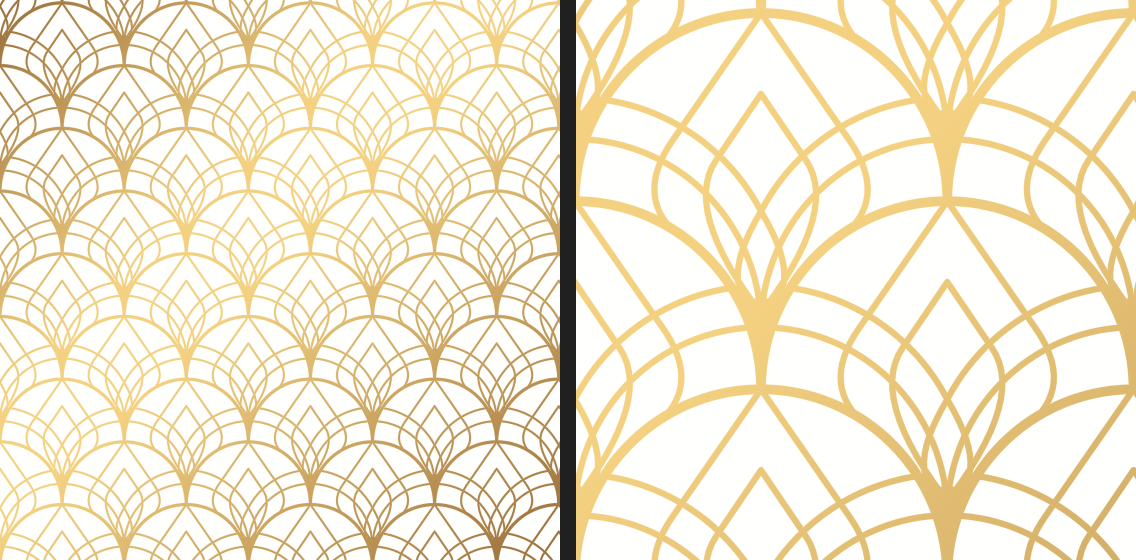
Left: the whole. Right: its middle third, enlarged.
Give the GLSL for this pattern, as a three.js fragment shader.

```glsl
// Art deco fans: interlocking gold arches, each holding a lotus of fine lines.
// Half-dropped columns give two candidate cells per point; each cell is mirrored
// about its stem and drawn from circles, segments and sampled Bezier curves.

varying vec2 vUv;

const vec2 GRID = vec2(9.02, 8.93);   // half repeats across and row steps up
const float ROW_OFFSET = 0.884;       // height of the lowest row of stem bases
const float ARCH_WIDTH = 0.052;
const float LINE_WIDTH = 0.034;
const vec3 PAPER = vec3(1.0, 1.0, 0.995);
const vec3 BRIGHT_GOLD = vec3(0.955, 0.82, 0.505);
const vec3 DARK_GOLD = vec3(0.60, 0.43, 0.225);

float segmentDistance(vec2 p, vec2 a, vec2 b) {
  vec2 ab = b - a;
  float t = clamp(dot(p - a, ab) / dot(ab, ab), 0.0, 1.0);
  return length(p - a - ab * t);
}

float circleDistance(vec2 p, vec2 center, float radius) {
  return abs(length(p - center) - radius);
}

float bezierDistance(vec2 p, vec2 a, vec2 control, vec2 b) {
  float d = 10.0;
  vec2 previous = a;
  for (int i = 1; i <= 14; i++) {
    float t = float(i) / 14.0;
    vec2 next = mix(mix(a, control, t), mix(control, b, t), t);
    d = min(d, segmentDistance(p, previous, next));
    previous = next;
  }
  return d;
}

// A petal side: straight from the tip to the shoulder, then curving to the foot.
float petalDistance(vec2 p, vec2 tip, vec2 shoulder, vec2 control, vec2 foot) {
  return min(segmentDistance(p, tip, shoulder),
             bezierDistance(p, shoulder, control, foot));
}

// Fine lines of the lotus, on the mirrored half cell.
float lotusDistance(vec2 p) {
  float outer = petalDistance(p, vec2(0.0, 2.0), vec2(0.47, 1.33),
                              vec2(0.67, 1.05), vec2(0.48, 0.85));
  float inner = petalDistance(p, vec2(0.0, 1.57), vec2(0.24, 1.22),
                              vec2(0.42, 0.96), vec2(0.02, 0.43));
  float d = min(outer, inner);

  // Sweeping side lines; the upper one crosses the axis and returns to the stem.
  if (p.y > 0.33) d = min(d, circleDistance(p, vec2(1.0, 0.33), 1.0));
  if (p.y > 0.90) d = min(d, circleDistance(p, vec2(1.0, 0.42), 1.13));
  return min(d, bezierDistance(p, vec2(0.0, 0.946), vec2(0.24, 0.55), vec2(0.02, 0.42)));
}

// Solid wedge between the two lower arches.
float stemDistance(vec2 p) {
  float betweenArches = 1.0 - length(p - vec2(1.0, 0.0));
  float top = (p.y + 0.5 * p.x - 0.5) * 0.9;
  return max(betweenArches, top);
}

float coverage(float signedDistance, float blur) {
  return 1.0 - smoothstep(-blur, blur, signedDistance);
}

// Ink of one cell: p is measured from the stem base, with p.x mirrored.
float cellInk(vec2 p, float blur) {
  vec2 archCenter = vec2(1.0, 0.0);
  float ink = coverage(circleDistance(p, archCenter, 1.0) - 0.5 * ARCH_WIDTH, blur);
  bool aboveLower = length(p - archCenter) > 1.0;
  bool underParent = p.y < 1.0 || length(p - vec2(0.0, 1.0)) < 1.0;
  if (aboveLower && underParent) {
    ink = max(ink, coverage(lotusDistance(p) - 0.5 * LINE_WIDTH, blur));
    ink = max(ink, coverage(stemDistance(p), blur));
  }
  return ink;
}

// Metallic sheen: dark at upper left and lower right, bright in between.
vec3 goldSheen(vec2 uv) {
  float along = 0.5 * (uv.x + 1.0 - uv.y);
  float rise = clamp(along / 0.36, 0.0, 1.0);
  float fall = clamp((1.0 - along) / 0.52, 0.0, 1.0);
  return mix(DARK_GOLD, BRIGHT_GOLD, min(rise, fall));
}

void main() {
  vec2 grid = vUv * GRID;
  float blur = max(0.7 * fwidth(grid.x), 0.0005);

  // The two nearest columns, dropped by one row from each other.
  float ink = 0.0;
  for (int i = 0; i < 2; i++) {
    float column = floor(grid.x) + float(i);
    float height = mod(grid.y - ROW_OFFSET - column - 1.0, 2.0);
    ink = max(ink, cellInk(vec2(abs(grid.x - column), height), blur));
  }

  gl_FragColor = vec4(mix(PAPER, goldSheen(vUv), ink), 1.0);
}
```
